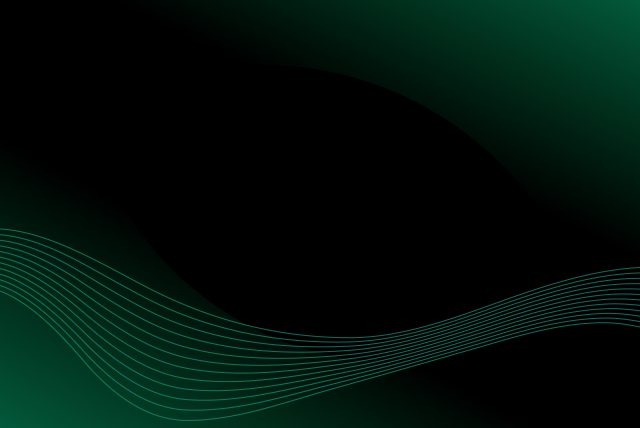
Write a Shadertoy shader that draws this background.

```glsl
// Dark backdrop with two green corner glows, a black lens cut out between them,
// and a ribbon of twelve thin teal lines. The ribbon blends between two smooth
// curves, and each pixel measures its distance to the nearest blended line.

// Cubic through two knots, each given as (x, height, slope).
float hermite(float x, vec3 a, vec3 b) {
    float w = b.x - a.x, t = (x - a.x) / w, s = 1.0 - t;
    return s * s * ((1.0 + 2.0 * t) * a.y + t * w * a.z)
         + t * t * ((3.0 - 2.0 * t) * b.y - s * w * b.z);
}

float ribbonTop(float x) {
    vec3 fall = vec3(0.342, 0.330, -0.52);
    vec3 valley = vec3(0.820, 0.211, 0.0);
    vec3 rise = vec3(1.152, 0.288, 0.36);
    if (x < fall.x) return hermite(x, vec3(0.0, 0.465, -0.06), fall);
    if (x < valley.x) return hermite(x, fall, valley);
    if (x < rise.x) return hermite(x, valley, rise);
    return hermite(x, rise, vec3(1.5, 0.375, 0.05));
}

float ribbonBottom(float x) {
    vec3 fall = vec3(0.195, 0.158, -1.17);
    vec3 valley = vec3(0.439, 0.0176, 0.0);
    vec3 rise = vec3(0.781, 0.092, 0.28);
    vec3 shoulder = vec3(1.172, 0.203, 0.29);
    vec3 crest = vec3(1.416, 0.246, 0.0);
    if (x < fall.x) return hermite(x, vec3(0.0, 0.320, -0.38), fall);
    if (x < valley.x) return hermite(x, fall, valley);
    if (x < rise.x) return hermite(x, valley, rise);
    if (x < shoulder.x) return hermite(x, rise, shoulder);
    if (x < crest.x) return hermite(x, shoulder, crest);
    return hermite(x, crest, vec3(1.5, 0.236, -0.2));
}

// 0 on the top line, 11 on the bottom one, whole numbers on those between.
float lineIndex(vec2 p) {
    float top = ribbonTop(p.x);
    return 11.0 * (top - p.y) / (top - ribbonBottom(p.x));
}

float ribbonDistance(vec2 p) {
    float k = lineIndex(p), e = 0.001;
    vec2 slope = vec2(lineIndex(p + vec2(e, 0.0)) - k,
                      lineIndex(p + vec2(0.0, e)) - k) / e;
    return abs(k - clamp(round(k), 0.0, 11.0)) / length(slope);
}

// Linear fade from black at "start" to full green after "reach" along "dir".
vec3 glow(vec2 p, vec2 start, vec2 dir, float reach) {
    float t = clamp(dot(p - start, normalize(dir)) / reach, 0.0, 1.0);
    return vec3(0.012 * t, 0.35, 0.18 + 0.055 * t) * t;
}

void mainImage(out vec4 fragColor, in vec2 fragCoord) {
    // Canvas height is 1, width is 1.5
    vec2 p = fragCoord / iResolution.xy * vec2(1.5, 1.0);
    float pixel = 1.0 / iResolution.y;

    // Corner glows
    vec3 color = glow(p, vec2(0.273, 1.0), vec2(0.442, 0.897), 0.542)
               + glow(p, vec2(0.0, 0.678), vec2(-0.476, -0.879), 0.596);

    // Black lens: overlap of two discs
    float lens = max(length(p - vec2(0.615, 0.057)) - 0.791,
                     length(p - vec2(0.928, 0.898)) - 0.744);
    color *= smoothstep(-0.5 * pixel, 0.5 * pixel, lens);

    // Ribbon lines, dimmed when thinner than a pixel
    float halfWidth = 0.0009;
    float drawn = max(halfWidth, 0.5 * pixel);
    float cover = clamp((drawn - ribbonDistance(p)) / pixel + 0.5, 0.0, 1.0);
    color = mix(color, vec3(0.08, 0.56, 0.46), cover * halfWidth / drawn);

    fragColor = vec4(color, 1.0);
}
```
